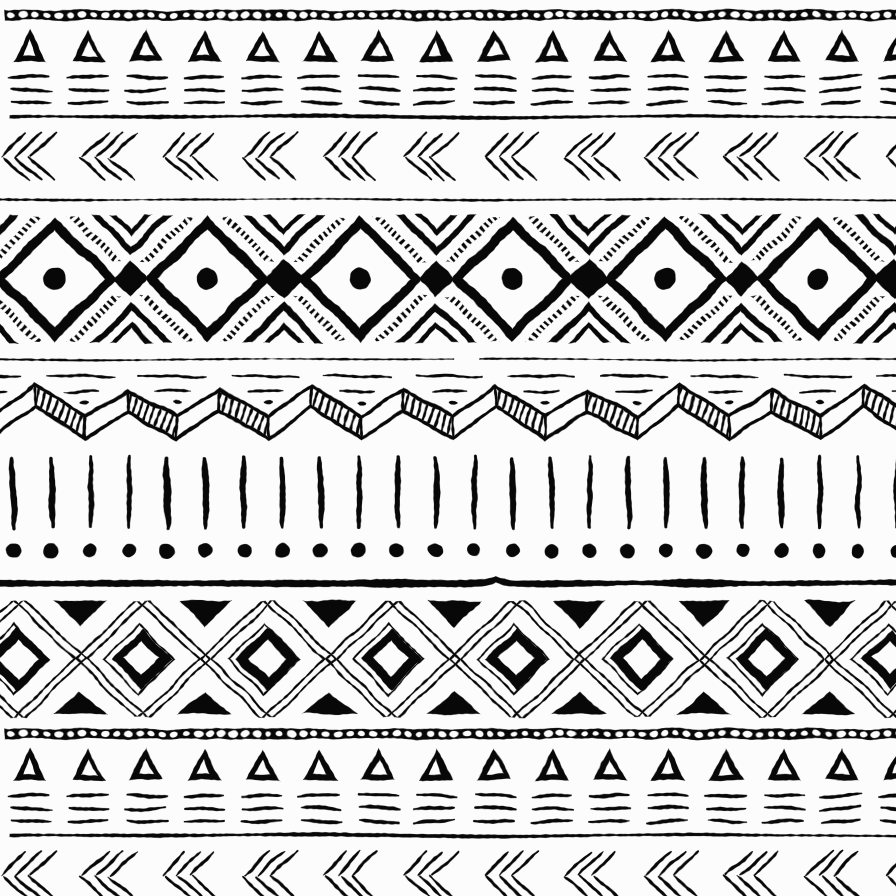
Reproduce this pattern procedurally as a WebGL 1 fragment shader.

```glsl
precision highp float;
// Hand-inked geometric bands, black on white, stacked in a vertical repeat.
// Each band is a signed distance in design units (768 across, y down);
// gradient noise bends the strokes and hashes vary every repeated motif.

uniform vec2 u_resolution;

#define UNITS 768.0          // design units across the canvas
#define TILE_HEIGHT 616.0    // vertical repeat
#define SEAM 4.0             // repeat boundary, placed in blank space
#define WOBBLE 2.4           // slow bending of strokes
#define ROUGHNESS 0.7        // fine raggedness of ink edges
#define INK vec3(0.03)
#define PAPER vec3(0.99)

float hash(float n) { return fract(sin(n * 12.9898 + 4.1) * 4375.85); }

vec2 gradient(vec2 i) {
  float angle = 6.2832 * hash(dot(i, vec2(1.37, 7.91)));
  return vec2(cos(angle), sin(angle));
}

float noise(vec2 p) {
  vec2 i = floor(p), f = p - i, e = vec2(1.0, 0.0);
  vec2 w = f * f * f * (f * (f * 6.0 - 15.0) + 10.0);
  return mix(mix(dot(gradient(i), f), dot(gradient(i + e), f - e), w.x),
             mix(dot(gradient(i + e.yx), f - e.yx), dot(gradient(i + 1.0), f - 1.0), w.x), w.y);
}

// Offset from the nearest motif centre, and that motif's index
vec2 cell(float x, float first, float period) {
  float id = floor((x - first) / period + 0.5);
  return vec2(x - first - id * period, id);
}

// Pen stroke, thinner towards both ends
float stroke(vec2 p, vec2 a, vec2 b, float halfWidth) {
  float t = clamp(dot(p - a, b - a) / dot(b - a, b - a), 0.0, 1.0);
  return length(p - mix(a, b, t)) - halfWidth * (1.0 - 0.5 * pow(abs(2.0 * t - 1.0), 3.0));
}

// Triangle with its apex at the origin, opening towards +y
float triangle(vec2 p, float halfBase, float height) {
  return max(dot(vec2(abs(p.x), p.y), normalize(vec2(height, -halfBase))), p.y - height);
}

float rule(vec2 p, float y, float halfWidth) {
  return abs(p.y - y - 2.0 * noise(vec2(p.x / 170.0, y))) - halfWidth * (1.0 + 0.7 * noise(vec2(p.x / 60.0, y + 5.5)));
}

float beadBand(vec2 p) {
  vec2 c = cell(p.x, 10.0, 10.0);
  float bead = length(vec2(c.x * 0.75, p.y - 13.0)) - 2.0 - hash(c.y);
  return max(max(abs(p.y - 13.0) - 4.2, -bead), 5.0 - p.x);
}

float triangleBand(vec2 p) {
  vec2 c = cell(p.x, 26.0, 49.7);
  float r = hash(c.y);
  vec2 q = vec2(c.x, p.y - 26.0);
  float d = max(triangle(q, 14.5, 26.5), -triangle(q - vec2(3.0 * r - 1.5, 9.0), 5.0 + 2.5 * r, 12.5));
  for (int i = 0; i < 3; i++) {
    float k = float(i), tilt = 3.0 * hash(c.y * 3.0 + k) - 1.5, y = 66.0 + 11.0 * k;
    d = min(d, stroke(vec2(c.x, p.y), vec2(-17.0 + tilt, y - tilt), vec2(17.0 + tilt, y + tilt), 1.5));
  }
  return d;
}

float chevronBand(vec2 p) {
  vec2 c = cell(p.x, 26.0, 68.9);
  float d = UNITS;
  for (int i = 0; i < 3; i++) {
    float k = float(i), r = 5.0 * hash(c.y * 3.0 + k + 40.0);
    vec2 q = vec2(c.x + 24.0 - 12.0 * k, p.y - 134.0);
    d = min(d, stroke(q, vec2(0.0), vec2(23.0 - r, -20.0), 1.3));
    d = min(d, stroke(q, vec2(r - 2.0, 1.0), vec2(19.0 + r, 20.0), 1.3));
  }
  return d;
}

float diamondBand(vec2 p) {
  vec2 c = cell(p.x, 47.0, 130.8), g = cell(p.x, 112.4, 130.8);
  float a = abs(g.x), b = abs(p.y - 239.0), diag = b - a;
  float d = abs(abs(c.x) + b - 48.0) * 0.707 - 4.0;
  d = min(d, length(vec2(c.x, b)) - 9.0);
  d = min(d, (a + b - 14.0 - 5.0 * hash(g.y + 3.0)) * 0.707);
  float nested = min(abs(diag - 24.0) * 0.707 - 2.6, abs(diag - 40.0) * 0.707 - 2.0);
  float ticks = max(abs(diag - 3.0) * 0.707 - 2.6, abs(mod((a + b) * 0.707, 5.0) - 2.5) - 1.1);
  return min(d, min(max(nested, b - 55.0), max(ticks, abs(b - 34.0) - 19.0)));
}

float ribbonBand(vec2 p) {
  float t = (p.x - 30.0) / 78.9, id = floor(t), f = t - id;
  float falling = 1.0 - step(0.54, f);
  float h = mix((1.0 - f) / 0.46, f / 0.54, falling);
  float peak = 328.0 + 9.0 * hash(id + 1.0 - falling);
  float top = mix(peak, 357.0, h), bottom = mix(peak + 18.0, 376.0, h);
  float d = min(abs(p.y - top), abs(p.y - bottom)) * 0.83 - 1.5;
  float hatch = mix(UNITS, abs(mod(p.x + 0.25 * (p.y - top), 5.2) - 2.6) - 1.0, falling);
  float edges = min(min(f, 1.0 - f), abs(f - 0.54)) * 78.9 - 1.2;
  d = min(d, max(min(hatch, edges), max(top - p.y, p.y - bottom)));
  // Shrinking dashes above each valley
  vec2 q = vec2((f - 0.54) * 78.9 + 3.0, p.y);
  d = min(d, stroke(q, vec2(-29.0, 322.0), vec2(28.0, 323.0), 1.2));
  d = min(d, stroke(q, vec2(-15.0, 336.0), vec2(15.0, 335.0), 1.2));
  return min(d, stroke(q, vec2(0.0, 345.0), vec2(6.0, 345.0), 1.7));
}

float barBand(vec2 p) {
  vec2 c = cell(p.x, 11.5, 32.9);
  float r = hash(c.y + 20.0);
  float bar = stroke(vec2(c.x, p.y), vec2(1.0 - 2.0 * r, 391.0 + 3.0 * r), vec2(r, 452.0), 2.0 + 1.1 * r);
  return min(bar, length(vec2(c.x, p.y - 472.0)) - 5.6 - r);
}

float sketchBand(vec2 p) {
  vec2 c = cell(p.x, 122.0, 107.0), g = cell(p.x, 68.5, 107.0);
  float r = hash(c.y + 9.0), b = abs(p.y - 565.0), m = abs(c.x) + b;
  float hole = abs(c.x - 4.0 * r + 2.0) + abs(p.y - 563.0 - 3.0 * r) - 14.0 - 4.0 * r;
  float d = max(m - 25.0 - 4.0 * r, -hole) * 0.707;
  d = min(d, abs(abs(c.x + 3.0) + b - 30.0) * 0.707 - 0.8);
  for (int i = 0; i < 2; i++) {
    float x = cell(p.x, 118.0 + 9.0 * float(i), 107.0).x;
    d = min(d, max(abs(abs(x) + b * 1.04 - 53.0) * 0.707 - 0.9, b - 50.0));
  }
  d = min(d, triangle(vec2(g.x, 538.0 - p.y), 22.0, 23.0));
  return min(d, triangle(vec2(g.x, p.y - 593.0), 23.0, 19.0));
}

void main() {
  float unit = UNITS / u_resolution.y;
  vec2 p = vec2(gl_FragCoord.x, u_resolution.y - gl_FragCoord.y) * unit;
  p.y = mod(p.y - SEAM, TILE_HEIGHT) + SEAM;
  vec2 q = p + WOBBLE * vec2(noise(p / 24.0), noise(p / 24.0 + 31.5));

  float d = min(min(beadBand(q), triangleBand(q)), min(chevronBand(q), diamondBand(q)));
  d = min(d, min(ribbonBand(q), min(barBand(q), sketchBand(q))));
  // Ruled separators: one starts late, one is broken, one has a small bump
  d = min(d, max(rule(p, 100.0, 1.3), 8.0 - p.x));
  d = min(d, rule(p, 171.0, 0.8));
  d = min(d, max(rule(p, 308.0, 0.7), 11.0 - abs(p.x - 400.0)));
  d = min(d, rule(p + vec2(0.0, 4.0 * exp(-abs(p.x - 425.0) / 8.0)), 500.0, 2.8));

  d += ROUGHNESS * noise(p / 5.0);
  gl_FragColor = vec4(mix(INK, PAPER, smoothstep(-0.8 * unit, 0.8 * unit, d)), 1.0);
}
```
